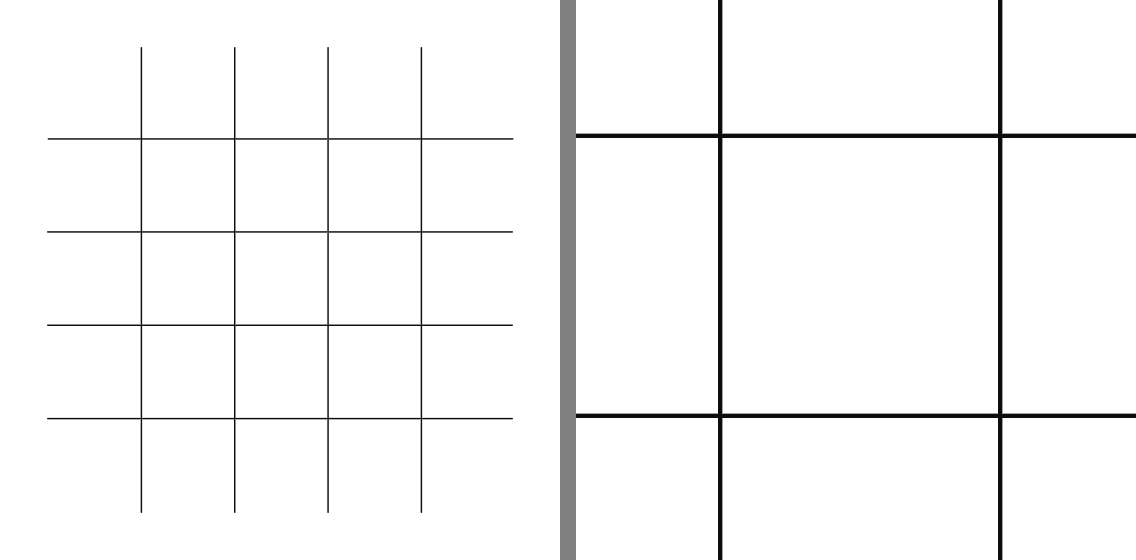
Left: the whole. Right: its middle third, enlarged.
Reproduce this pattern procedurally as a WebGL 1 fragment shader.

```glsl
precision highp float;

// Open grid: four thin black rules each way on white, with free ends past the outer crossings.

uniform vec2 u_resolution;

// Distance from p to a horizontal segment with the given centre and half length.
float segmentDistance(vec2 p, vec2 center, float halfLength) {
    vec2 offset = abs(p - center);
    return length(vec2(max(offset.x - halfLength, 0.0), offset.y));
}

void main() {
    float side = min(u_resolution.x, u_resolution.y);
    vec2 uv = (gl_FragCoord.xy - 0.5 * u_resolution) / side + 0.5;

    float nearest = 1.0;
    for (int i = 0; i < 4; i++) {
        float position = 0.2525 + float(i) / 6.0;

        // The top rule sits slightly low and to the right.
        vec2 slip = i == 3 ? vec2(0.001, -0.0006) : vec2(0.0);

        float across = segmentDistance(uv, vec2(0.5, position) + slip, 0.4145);
        float upright = segmentDistance(uv.yx, vec2(0.5, position), 0.4145);
        nearest = min(nearest, min(across, upright));
    }

    // Line coverage, smoothed over one pixel.
    float ink = clamp((0.0013 - nearest) * side + 0.5, 0.0, 1.0);
    gl_FragColor = vec4(mix(vec3(1.0), vec3(0.05), ink), 1.0);
}
```
